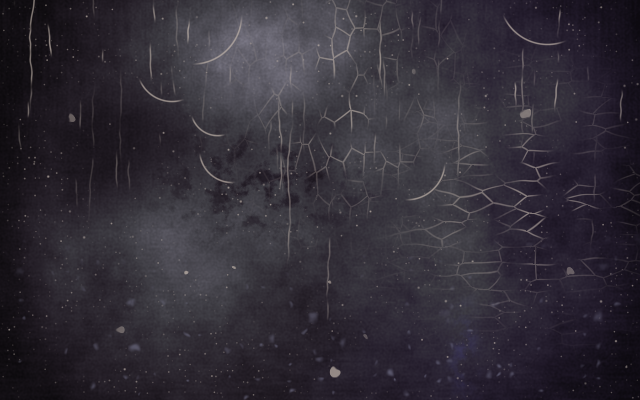
Give the GLSL for this texture, as a Shadertoy shader.

```glsl
// A worn, dark film plate: violet-grey clouds under a vignette, overlaid with
// crackle (stretched Voronoi borders), wobbly vertical scratches, curled hairs
// and dust. All lengths are in canvas heights.

const float TAU = 6.2831853;
const vec3 SHADOW = vec3(1.06, 0.86, 1.14);
const vec3 VIOLET = vec3(1.10, 0.85, 1.42);
const vec3 SILVER = vec3(0.99, 0.97, 1.08);
const vec3 CREAM = vec3(0.76, 0.71, 0.67);
const vec3 MIST = vec3(0.48, 0.48, 0.58);
const vec3 INK_BLUE = vec3(0.24, 0.22, 0.46);

vec2 hash2(vec2 p) {
    vec3 q = fract(p.xyx * vec3(0.1031, 0.1030, 0.0973));
    q += dot(q, q.yzx + 33.33);
    return fract((q.xx + q.yz) * q.zy);
}

float corner(vec2 cell, vec2 f, vec2 o) {
    return dot(hash2(cell + o) * 2.0 - 1.0, f - o);
}

float gradientNoise(vec2 p) {
    vec2 i = floor(p), f = p - i;
    vec2 u = f * f * f * (f * (f * 6.0 - 15.0) + 10.0);
    float low = mix(corner(i, f, vec2(0, 0)), corner(i, f, vec2(1, 0)), u.x);
    float high = mix(corner(i, f, vec2(0, 1)), corner(i, f, vec2(1, 1)), u.x);
    return mix(low, high, u.y);
}

float fbm(vec2 p) {
    float sum = 0.0, amp = 1.0;
    for (int i = 0; i < 5; i++) {
        sum += amp * gradientNoise(p);
        p = mat2(1.6, 1.2, -1.2, 1.6) * p + 17.3;
        amp *= 0.55;
    }
    return sum;
}

// Soft elliptical patch
float patchAt(vec2 p, vec2 centre, vec2 radius) {
    vec2 q = (p - centre) / radius;
    return exp(-dot(q, q));
}

// Antialiased thin line; widths below a pixel fade instead of vanishing
float stroke(float d, float width, float px) {
    return (1.0 - smoothstep(max(0.0, width - px), width + px, d)) * min(1.0, 2.0 * width / px);
}

// Distance to the nearest Voronoi border, with cells of size 1 / scale
float crackDistance(vec2 p, vec2 scale) {
    vec2 cell = floor(p * scale), f = fract(p * scale);
    vec2 a = vec2(9.0), b = vec2(9.0);
    for (int k = 0; k < 9; k++) {
        vec2 o = vec2(k % 3, k / 3) - 1.0;
        vec2 r = o + 0.1 + 0.8 * hash2(cell + o) - f;
        if (dot(r, r) < dot(a, a)) { b = a; a = r; }
        else if (dot(r, r) < dot(b, b)) b = r;
    }
    vec2 n = normalize(b - a);
    return dot(0.5 * (a + b), n) / length(n * scale);
}

// One speck at most per grid cell, most of them small
float specks(vec2 p, float cells, float density, float radius, float blur) {
    vec2 cell = floor(p * cells);
    vec2 place = hash2(cell + cells), kind = hash2(cell + 2.0 * cells + 5.0);
    float d = length(fract(p * cells) - 0.25 - 0.5 * place) / cells;
    float r = radius * mix(0.35, 1.0, kind.y * kind.y);
    return step(kind.x, density) * mix(0.35, 1.0, place.x) * stroke(d, r, blur);
}

float scratches(vec2 p, float aspect, float px) {
    float sum = 0.0;
    for (float i = 0.0; i < 44.0; i++) {
        vec2 place = hash2(vec2(i, 3.0)), kind = hash2(vec2(i, 71.0));
        float y = p.y - mix(0.3, 1.0, sqrt(place.y));
        float reach = mix(0.04, 0.22, kind.x * kind.x);
        float bend = 0.014 * gradientNoise(vec2(p.y * 7.0, i + 0.5))
                   + 0.005 * gradientNoise(vec2(p.y * 35.0, i + 0.5)) + 0.08 * (kind.x - 0.5) * y;
        float wear = smoothstep(-0.3, 0.15, gradientNoise(vec2(p.y * 22.0, i + 9.5)));
        float taper = 1.0 - smoothstep(0.5, 1.0, abs(y) / reach);
        float ink = mix(0.18, 0.85, kind.y * kind.y) * taper * wear;
        sum = max(sum, ink * stroke(abs(p.x - place.x * aspect - bend), 0.0013, px));
    }
    return sum;
}

float hairs(vec2 p, float aspect, float px) {
    float sum = 0.0;
    for (float i = 0.0; i < 6.0; i++) {
        vec2 place = hash2(vec2(i, 19.0)), kind = hash2(vec2(i, 47.0));
        float angle = TAU * (0.75 + 0.25 * (kind.x - 0.5)), r = mix(0.06, 0.17, kind.y);
        vec2 dir = vec2(cos(angle), sin(angle));
        vec2 q = p - vec2(aspect, 1.0) * mix(vec2(0.05, 0.4), vec2(0.95), place) + dir * r;
        float arc = smoothstep(0.68, 0.88, dot(normalize(q + 1e-5), dir));
        sum = max(sum, 0.7 * arc * stroke(abs(length(q) - r), 0.0014, px));
    }
    return sum;
}

void mainImage(out vec4 fragColor, in vec2 fragCoord) {
    float px = 1.0 / iResolution.y, aspect = iResolution.x * px;
    vec2 p = fragCoord * px, uv = fragCoord / iResolution.xy;
    float cloud = fbm(p * 3.2), mottle = fbm(p * 19.0 + 4.0);

    // Clouded light, dark stains and vignette
    float light = 0.125 + 0.25 * patchAt(p, vec2(0.64, 0.87), vec2(0.25, 0.17))
        + 0.15 * patchAt(p, vec2(0.52, 0.38), vec2(0.38, 0.22))
        + 0.11 * patchAt(p, vec2(0.98, 0.72), vec2(0.30, 0.28))
        + 0.07 * patchAt(p, vec2(1.25, 0.42), vec2(0.32, 0.28))
        - 0.07 * patchAt(p, vec2(0.27, 0.57), vec2(0.20, 0.14));
    light *= 1.0 + 0.55 * cloud + 0.20 * mottle;
    light *= 1.0 - 0.55 * patchAt(p, vec2(0.66, 0.54), vec2(0.28, 0.16)) * smoothstep(-0.1, 0.4, mottle);
    light *= mix(0.5, 1.0, smoothstep(0.0, 0.12, uv.x * (1.0 - uv.x) * (0.25 + 2.0 * uv.y * (1.0 - uv.y)) * 2.0));

    // Fine grain with brushed streaks
    light += 0.022 * gradientNoise(p * vec2(130.0, 7.0)) * uv.y + 0.022 * gradientNoise(p * vec2(8.0, 110.0)) * (1.0 - uv.y);
    light = max(light + 0.045 * gradientNoise(p * 150.0) * (0.4 + 2.0 * light), 0.045);
    float violet = smoothstep(0.55, 1.25, p.x + 0.3 * cloud);
    vec3 col = light * mix(mix(SHADOW, VIOLET, violet), SILVER, smoothstep(0.08, 0.26, light));
    col = mix(col, INK_BLUE, 0.45 * patchAt(p, vec2(1.16, 0.12), vec2(0.035, 0.11)) * smoothstep(-0.2, 0.5, mottle));

    // Blurred flakes, mostly low on the plate
    vec2 warped = p + 0.012 * vec2(gradientNoise(p * 45.0), gradientNoise(p * 45.0 + 31.0));
    float low = 1.0 - smoothstep(0.1, 0.5, uv.y);
    float flakes = specks(warped, 11.0, 0.20, 0.011, 0.007) + specks(warped, 27.0, 0.22, 0.005, 0.005);
    col = mix(col, MIST, 0.6 * low * min(flakes, 1.0));

    // Crackle: upright cells near the top, flat cells at the right
    vec2 bent = p + 0.012 * vec2(gradientNoise(p * 14.0), gradientNoise(p * 14.0 + 50.0));
    float broken = smoothstep(-0.12, 0.2, gradientNoise(p * 11.0 + 8.0));
    float crackle = stroke(crackDistance(bent, vec2(24.0, 14.0)), 0.0011, px) * patchAt(p, vec2(0.88, 0.77), vec2(0.20, 0.26));
    crackle = max(crackle, stroke(crackDistance(bent + 5.0, vec2(12.0, 29.0)), 0.0011, px) * patchAt(p, vec2(1.30, 0.50), vec2(0.24, 0.22)));

    // Scratches, hairs and sharp dust
    float marks = max(0.75 * crackle * broken, max(scratches(p, aspect, px), hairs(p, aspect, px)));
    float crowd = smoothstep(-0.3, 0.4, gradientNoise(p * 5.0 + 2.0));
    float dust = specks(p, 75.0, 0.20, 0.0016, px) * crowd + specks(p, 31.0, 0.10, 0.0028, px);
    dust += specks(warped, 8.0, 0.07, 0.012, 0.002);
    col = mix(col, CREAM, min(max(marks, 0.75 * dust), 1.0));
    fragColor = vec4(col, 1.0);
}
```
